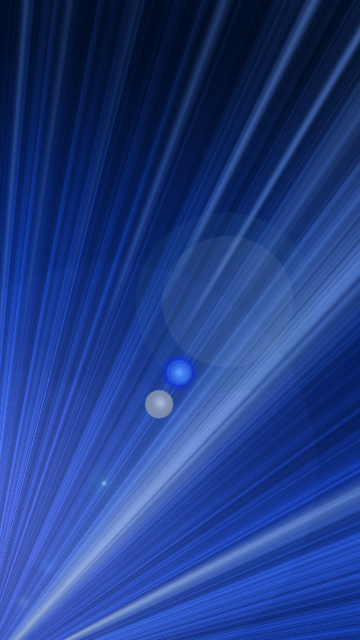
A WebGL 2 fragment shader for this background:

```glsl
#version 300 es
precision highp float;
// Blue light rays fanning out from below the lower left corner, with lens flare discs.
// Rays are functions of the polar angle: smooth beams plus cellular noise streaks.
// Lengths are in canvas widths, angles in degrees.
uniform vec2 u_resolution;
out vec4 fragColor;

const vec2 SOURCE = vec2(-0.081, -0.137);
const vec3 NIGHT = vec3(0.004, 0.060, 0.18);
const vec3 NAVY = vec3(0.02, 0.16, 0.53);
const vec3 ROYAL = vec3(0.07, 0.22, 0.66);
const vec3 HAZE = vec3(0.18, 0.32, 0.70);
const vec3 VIOLET = vec3(0.31, 0.41, 0.84);
const vec3 SKY = vec3(0.33, 0.50, 0.83);
const vec3 PALE = vec3(0.56, 0.64, 0.79);
const vec3 TEAL = vec3(0.20, 0.40, 0.55);

// Thin rays: angle, width, strength, radius where the ray begins
const vec4 RAYS[7] = vec4[7](
  vec4(56.0, 0.9, 0.30, 1.1), vec4(59.3, 0.32, 0.62, 1.05),
  vec4(63.5, 0.40, 0.55, 1.15), vec4(69.8, 0.45, 0.32, 1.0),
  vec4(76.4, 0.40, 0.12, 1.0), vec4(81.8, 0.35, 0.20, 0.9),
  vec4(85.4, 0.30, 0.32, 0.8));

float hash(float n) {
  return fract(sin(n * 12.9898) * 43758.547);
}

// Bell curve with its own width on each side of the centre
float beam(float angle, float centre, float below, float above) {
  float d = angle - centre;
  d /= d < 0.0 ? below : above;
  return exp(-d * d);
}

// One-dimensional cellular noise: a soft line at a random place in each cell
float streakCells(float x, float seed) {
  float cell = floor(x), sum = 0.0;
  for (float k = -1.0; k <= 1.0; k++) {
    float id = cell + k + seed;
    float centre = cell + k + hash(id);
    float width = mix(0.15, 0.5, hash(id + 41.3));
    sum += hash(id + 87.1) * beam(x, centre, width, width);
  }
  return sum;
}

// Layers of ever finer streaks; the finest fade out near the source
float streaks(float angle, float r) {
  float sum = 0.0, freq = 0.4, weight = 0.36;
  for (float i = 0.0; i < 4.0; i++) {
    float detail = smoothstep(0.1, 0.9, r / (0.25 * freq));
    sum += weight * mix(0.44, streakCells(angle * freq, i * 131.0), detail);
    freq *= 2.1;
    weight *= 0.88;
  }
  return sum;
}

float disc(vec2 p, vec2 centre, float radius, float soft) {
  return 1.0 - smoothstep(-soft, soft, length(p - centre) - radius);
}

float glow(vec2 p, vec2 centre, vec2 size) {
  vec2 d = (p - centre) / size;
  return exp(-dot(d, d));
}

vec3 backdrop(vec2 p) {
  vec3 col = mix(ROYAL, NAVY, smoothstep(0.3, 1.0, p.y));
  col = mix(col, NIGHT, smoothstep(0.92, 1.8, p.y + 0.1 * p.x));
  col = mix(col, HAZE, 0.55 * glow(p, vec2(0.28, 0.4), vec2(0.4, 0.5)));
  return mix(col, VIOLET, 0.9 * glow(p, vec2(-0.03, 0.24), vec2(0.38, 0.5)));
}

vec3 addRays(vec3 col, float angle, float r) {
  float s = streaks(angle, r);
  float gap = smoothstep(28.0, 34.0, angle) * (1.0 - smoothstep(40.0, 46.0, angle));
  col *= (0.68 + 0.58 * s) * (1.0 - 0.2 * gap * smoothstep(0.6, 1.3, r));
  col += SKY * s * s * 0.12 * (1.0 - 0.7 * gap);

  // Wide main beam, its soft upper halo and the low beam
  float far = 1.0 - 0.35 * smoothstep(1.3, 2.1, r);
  col = mix(col, SKY, 0.25 * s * beam(angle, 55.0, 6.0, 12.0));
  col = mix(col, SKY, far * (0.4 + 0.65 * s) * beam(angle, 48.3, 3.4, 6.0));
  col = mix(col, SKY, (0.45 + 0.6 * s) * beam(angle, 27.0, 2.2, 0.9));
  col = mix(col, SKY, 0.3 * s * beam(angle, 20.0, 9.0, 5.0));

  for (int i = 0; i < 7; i++) {
    vec4 ray = RAYS[i];
    float start = smoothstep(ray.w, ray.w + 0.35, r);
    col = mix(col, SKY, ray.z * start * beam(angle, ray.x, ray.y, ray.y));
  }

  // Pale cores close to the source
  float core = exp(-r * r * 0.75) * beam(angle, 47.8, 3.5, 3.5);
  col = mix(col, PALE, core * min(1.0, 0.65 + 0.6 * s));
  return mix(col, PALE, 0.95 * exp(-r * r * 1.1) * beam(angle, 27.2, 1.5, 0.9));
}

vec3 addFlares(vec3 col, vec2 p, float soft) {
  // Large faint discs
  col += VIOLET * 0.035 * disc(p, vec2(0.301, 0.470), 0.579, soft);
  col += VIOLET * 0.020 * disc(p, vec2(0.289, 0.435), 0.296, soft);
  col += VIOLET * 0.020 * disc(p, vec2(0.023, 0.389), 0.359, soft);
  col = mix(col, TEAL, 0.15 * disc(p, vec2(0.627, 0.937), 0.250, soft));
  col = mix(col, PALE, 0.13 * disc(p, vec2(0.632, 0.940), 0.182, soft));

  // Vivid blue spot made of nested discs
  vec2 spot = vec2(0.498, 0.743);
  col = mix(col, vec3(0.05, 0.18, 0.88), 0.7 * disc(p, spot, 0.045, 5.0 * soft));
  for (float i = 0.0; i < 3.0; i++) {
    vec2 centre = spot + vec2(0.003, -0.002) * i;
    col = mix(col, vec3(0.27, 0.55, 0.93), 0.35 * disc(p, centre, 0.035 - 0.008 * i, soft));
  }
  col += 0.15 * glow(p, spot, vec2(0.012));

  // Grey disc with a bright heart
  vec2 pearl = vec2(0.442, 0.655);
  vec3 grey = vec3(0.52, 0.58, 0.68) + 0.2 * glow(p, pearl + vec2(0.004), vec2(0.016));
  col = mix(col, grey, 0.88 * disc(p, pearl, 0.039, soft));

  // Small sparks
  col += vec3(0.25, 0.30, 0.05) * glow(p, vec2(0.289, 0.435), vec2(0.006));
  col += vec3(0.01, 0.05, 0.00) * glow(p, vec2(0.285, 0.437), vec2(0.035));
  col += vec3(0.00, 0.06, 0.04) * glow(p, vec2(0.132, 0.204), vec2(0.018));
  return col + vec3(0.08, 0.09, 0.01) * glow(p, vec2(0.063, 0.106), vec2(0.014));
}

void main() {
  vec2 p = gl_FragCoord.xy / u_resolution.x;
  vec2 d = p - SOURCE;
  vec3 col = addRays(backdrop(p), degrees(atan(d.y, d.x)), length(d));
  fragColor = vec4(addFlares(col, p, 1.0 / u_resolution.x), 1.0);
}
```
